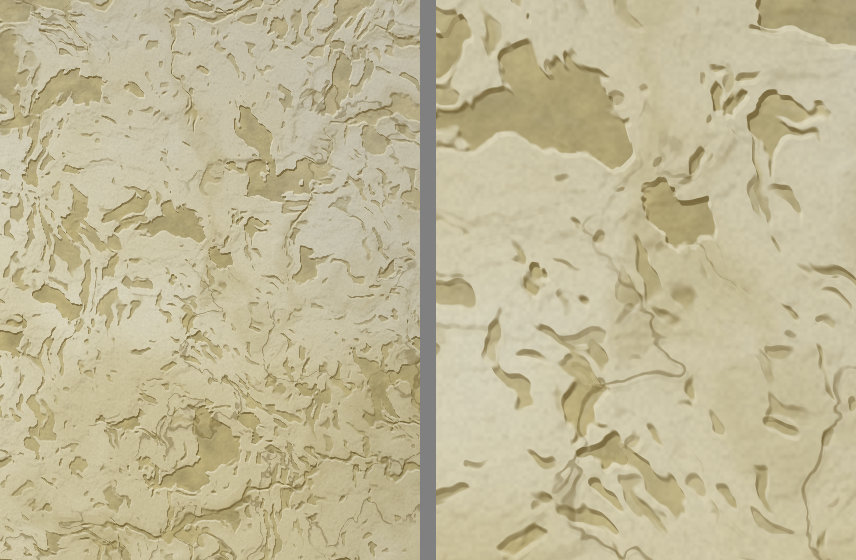
Left, the full canvas; right, a detail of the centre.
A Shadertoy shader for this texture:

```glsl
// Trowelled cream plaster with ragged tan gouges, slanted pits and fine cracks.
#define LIGHT_DIR vec2(-0.45, 0.89)
#define RELIEF_STEP 0.0018
#define GOUGE_WIDTH 0.012
#define PIT_LEVEL 0.80
#define PATCH_SCALE 7.0
#define CREAM vec3(0.785, 0.745, 0.595)
#define BRIGHT vec3(0.845, 0.825, 0.725)
#define COOL_GREY vec3(0.755, 0.735, 0.665)
#define TAN vec3(0.685, 0.630, 0.430)
#define SHADOW vec3(0.440, 0.370, 0.200)
#define GLINT vec3(0.910, 0.890, 0.800)

float hash21(vec2 p) {
    vec3 q = fract(p.xyx * vec3(0.1031, 0.1030, 0.0973));
    q += dot(q, q.yzx + 33.33);
    return fract((q.x + q.y) * q.z);
}

float noise(vec2 p) {
    vec2 i = floor(p), f = fract(p);
    f = f * f * f * (f * (f * 6.0 - 15.0) + 10.0);
    float low = mix(hash21(i), hash21(i + vec2(1, 0)), f.x);
    float high = mix(hash21(i + vec2(0, 1)), hash21(i + vec2(1, 1)), f.x);
    return mix(low, high, f.y);
}

// Signed fractal noise, roughly -0.6 to 0.6
float fbm(vec2 p) {
    float sum = 0.0, amp = 0.5;
    for (int i = 0; i < 5; i++) {
        sum += amp * (2.0 * noise(p) - 1.0);
        p = mat2(1.6, 1.2, -1.2, 1.6) * p + 17.3;
        amp *= 0.5;
    }
    return sum;
}

// Overlapping trowel strokes: x soft height, y random id, z distance to border
vec3 strokes(vec2 p) {
    vec2 cell = floor(p);
    float near = 9.0, second = 9.0, id = 0.0, total = 0.0, weights = 0.0;
    for (int y = -1; y <= 1; y++)
    for (int x = -1; x <= 1; x++) {
        vec2 c = cell + vec2(x, y);
        vec2 site = c + vec2(hash21(c + 3.7), hash21(c + 41.2));
        float d = length(p - site), value = hash21(c + 87.5);
        float w = exp(-35.0 * d);
        total += w * value;
        weights += w;
        if (d < near) { second = near; near = d; id = value; }
        else second = min(second, d);
    }
    return vec3(total / max(weights, 1e-25), id, second - near);
}

// Surface layers: x height, y recess, z crack, w stain around the recesses
vec4 plaster(vec2 p) {
    vec2 q = p + 0.05 * vec2(fbm(p * 9.0), fbm(p * 9.0 + 31.7));
    float zone = fbm(p * 4.0 + 71.0);

    // Branching gouges that swell and taper, plus loose chips
    float gouge = abs(fbm(q * 4.5 + 7.0)) - GOUGE_WIDTH - 0.13 * fbm(p * 6.0 + 19.0);
    float recess = 1.0 - smoothstep(-0.012, 0.012, gouge);
    float chips = fbm(q * 13.0 + 23.0);
    recess = max(recess, smoothstep(0.33, 0.37, chips));

    // Elongated pits, each stroke with its own slant
    vec3 stroke = strokes(q * PATCH_SCALE);
    float angle = 2.05 + 1.9 * (fract(stroke.y * 7.31) - 0.5);
    vec2 along = vec2(cos(angle), sin(angle));
    vec2 s = vec2(dot(q, along), dot(q, vec2(-along.y, along.x)));
    float pit = noise(s * vec2(36.0, 98.0)) + 0.22 * (noise(s * vec2(85.0, 210.0)) - 0.5);
    pit += 0.35 * zone + 0.22 * (fract(stroke.y * 13.7) - 0.5);
    pit = smoothstep(PIT_LEVEL - 0.04, PIT_LEVEL + 0.06, pit);
    pit *= smoothstep(0.0, 0.08, stroke.z);
    float specks = smoothstep(0.86, 0.93, noise(q * 75.0 + 9.0));
    pit = max(pit, 0.7 * specks);

    // Hairline cracks in some areas
    float crack = 1.0 - smoothstep(0.006, 0.026, abs(fbm(q * 8.0 + 53.0)));
    crack *= smoothstep(0.0, 0.2, fbm(p * 5.0 + 93.0));

    float height = 0.75 * stroke.x + 0.9 * fbm(q * 20.0 + 5.0) + 0.1 * noise(p * 260.0);
    height -= max(recess, 0.75 * pit) + 0.4 * crack;
    float stain = 1.0 - smoothstep(0.0, 0.16, gouge);
    return vec4(height, max(recess, 0.85 * pit), crack, stain);
}

void mainImage(out vec4 fragColor, in vec2 fragCoord) {
    vec2 uv = fragCoord / iResolution.xy;
    vec2 p = fragCoord / iResolution.y;
    vec4 lit = plaster(p + LIGHT_DIR * RELIEF_STEP);
    vec4 unlit = plaster(p - LIGHT_DIR * RELIEF_STEP);
    vec4 layer = 0.5 * (lit + unlit);
    float slope = lit.x - unlit.x;

    // Plaster tone: warm below, brighter at left, cool towards the top right
    float mottle = fbm(p * 7.0 + 61.0);
    float brightness = 0.15 + 0.75 * smoothstep(0.05, 0.8, uv.y) - 0.35 * uv.x + 0.9 * mottle;
    vec3 color = mix(CREAM, BRIGHT, clamp(brightness, 0.0, 1.0));
    float cool = smoothstep(0.4, 1.1, uv.y + 0.35 * uv.x - 0.1 + 0.2 * mottle);
    color = mix(color, COOL_GREY, 0.8 * cool);

    // Tan recesses, stains and cracks
    vec3 tan_tone = mix(TAN, COOL_GREY * 0.88, 0.35 * cool);
    color = mix(color, tan_tone, 0.3 * layer.w);
    color = mix(color, tan_tone * (1.0 + 0.15 * fbm(p * 40.0)), 0.88 * layer.y);
    color = mix(color, SHADOW, 0.4 * layer.z);

    // Raking light and fine grain
    color = mix(color, SHADOW, clamp(0.85 * slope - 0.02, 0.0, 0.85));
    color = mix(color, GLINT, clamp(-0.65 * slope - 0.02, 0.0, 0.6));
    color *= 1.0 + 0.04 * (noise(p * 400.0) - 0.5);
    color *= 1.0 - 0.06 * smoothstep(0.6, 1.0, uv.x) * (1.0 - uv.y);
    fragColor = vec4(color, 1.0);
}
```
